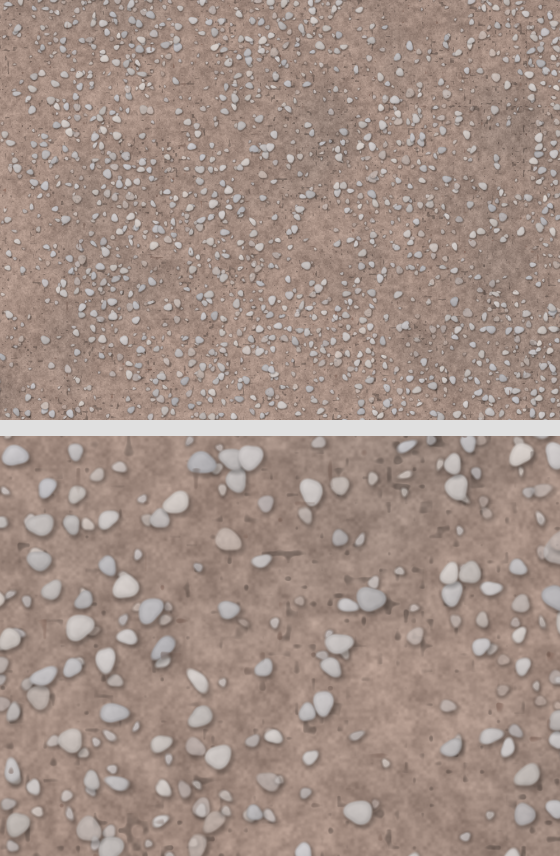
Top, the full canvas; bottom, a detail of the centre.
A WebGL 2 fragment shader for this texture:

```glsl
#version 300 es
precision highp float;

uniform vec2 u_resolution;
out vec4 fragColor;

// Integer hash: three values in 0..1 for a grid cell
vec3 hash3(vec2 cell, uint seed) {
  uvec3 v = uvec3(uvec2(ivec2(cell)), seed) * 1664525u + 1013904223u;
  v.x += v.y * v.z; v.y += v.z * v.x; v.z += v.x * v.y;
  v ^= v >> 16u;
  v.x += v.y * v.z; v.y += v.z * v.x; v.z += v.x * v.y;
  return vec3(v >> 8u) / 16777216.0;
}

float valueNoise(vec2 p, uint seed) {
  vec2 cell = floor(p);
  vec2 f = fract(p);
  f = f * f * (3.0 - 2.0 * f);
  float a = hash3(cell, seed).x;
  float b = hash3(cell + vec2(1.0, 0.0), seed).x;
  float c = hash3(cell + vec2(0.0, 1.0), seed).x;
  float d = hash3(cell + 1.0, seed).x;
  return mix(mix(a, b, f.x), mix(c, d, f.x), f.y);
}

float fbm(vec2 p, uint seed) {
  float sum = 0.0;
  float weight = 0.5;
  for (int i = 0; i < 4; i++) {
    sum += weight * valueNoise(p, seed + uint(i));
    p = mat2(0.8, 0.6, -0.6, 0.8) * p * 2.03;
    weight *= 0.5;
  }
  return sum / 0.9375;
}

mat2 rotation(float angle) {
  float c = cos(angle), s = sin(angle);
  return mat2(c, s, -s, c);
}

// Signed distance to a rounded, slightly lumpy stone
float stoneDistance(vec2 q, vec2 axes, float phase) {
  vec2 unit = q / axes;
  float angle = atan(unit.y, unit.x);
  float outline = 1.0 + 0.07 * sin(2.0 * angle + phase) + 0.08 * sin(3.0 * angle - 2.0 * phase);
  return (length(unit) - outline) * axes.y;
}

// Sandy mortar with broad stains, grit and dark pits
vec3 mortar(vec2 p) {
  float stain = fbm(p * 2.6 + 7.0, 11u) - 0.5;
  float blotch = fbm(p * 16.0, 21u) - 0.5;
  float grit = fbm(p * 85.0, 31u) - 0.5;
  float dust = valueNoise(p * 330.0, 41u) - 0.5;
  float tone = 0.14 * stain + 0.07 * blotch + 0.19 * grit + 0.07 * dust;
  vec3 colour = vec3(0.638, 0.548, 0.503) + tone * vec3(1.0, 0.93, 0.88);
  float greyness = smoothstep(-0.05, 0.25, -stain);
  colour = mix(colour, colour * vec3(0.97, 0.99, 1.0), greyness);
  float pit = smoothstep(0.71, 0.86, valueNoise(p * 150.0, 51u) * 0.7 + 0.3 * fbm(p * 20.0, 61u));
  return colour * (1.0 - 0.24 * pit);
}

// Scatters stones over a jittered grid; burial tints them with the ground
vec3 scatterStones(vec3 ground, vec2 p, float size, vec2 density, vec2 radii, float burial, float soft, uint seed) {
  vec3 colour = ground;
  vec2 home = floor(p / size);
  for (int y = -1; y <= 1; y++) {
    for (int x = -1; x <= 1; x++) {
      vec2 cell = home + vec2(x, y);
      vec3 place = hash3(cell, seed);
      vec3 form = hash3(cell, seed + 1u);
      vec3 tint = hash3(cell, seed + 2u);
      float clump = smoothstep(0.3, 0.62, fbm(cell * size * 4.2 + 3.0, 71u));
      if (place.z > mix(density.x, density.y, clump)) continue;

      vec2 centre = (cell + 0.5 + 0.72 * (place.xy - 0.5)) * size;
      float major = size * mix(radii.x, radii.y, form.x);
      vec2 axes = major * vec2(1.0, mix(0.48, 0.92, sqrt(form.y)));
      mat2 turn = rotation(form.z * 6.2832);
      vec2 offset = p - centre;
      float d = stoneDistance(offset * turn, axes, tint.z * 6.2832);

      // Contact shadow on the lower right
      vec2 shifted = offset - major * vec2(0.16, -0.22);
      float shade = stoneDistance(shifted * turn, axes, tint.z * 6.2832);
      colour *= 1.0 - 0.24 * (1.0 - smoothstep(-0.0015, 0.0035, shade));

      // Domed face with pale, bluish and dusty variants
      vec3 stone = mix(vec3(0.74, 0.735, 0.75), vec3(0.815, 0.785, 0.765), tint.x);
      stone *= mix(0.91, 1.04, tint.y);
      float dome = dot(offset / major, vec2(-0.5, 0.8));
      stone += 0.045 * dome - 0.07 * smoothstep(-0.45, 0.0, d / axes.y);
      stone += 0.06 * (fbm(p * 130.0, 81u) - 0.5);
      float dusty = burial + 0.5 * smoothstep(0.65, 1.0, tint.z);
      stone = mix(stone, ground + 0.04, min(dusty, 0.8));
      colour = mix(colour, stone, 1.0 - smoothstep(-soft, soft, d));
    }
  }
  return colour;
}

void main() {
  vec2 p = gl_FragCoord.xy / u_resolution.y;
  float soft = max(0.0012, 0.7 / u_resolution.y);
  vec3 colour = mortar(p);
  // Half-buried chips, then the larger exposed pebbles
  colour = scatterStones(colour, p, 0.021, vec2(0.14, 0.48), vec2(0.15, 0.29), 0.3, soft, 101u);
  colour = scatterStones(colour, p, 0.029, vec2(0.2, 0.86), vec2(0.22, 0.39), 0.04, soft, 201u);
  // Rare rusty and blackened fragments
  float speck = smoothstep(0.93, 0.99, valueNoise(p * 75.0, 91u));
  vec3 fragment = mix(vec3(0.5, 0.33, 0.27), vec3(0.36, 0.33, 0.31), valueNoise(p * 9.0, 95u));
  fragColor = vec4(mix(colour, fragment, 0.45 * speck), 1.0);
}
```
